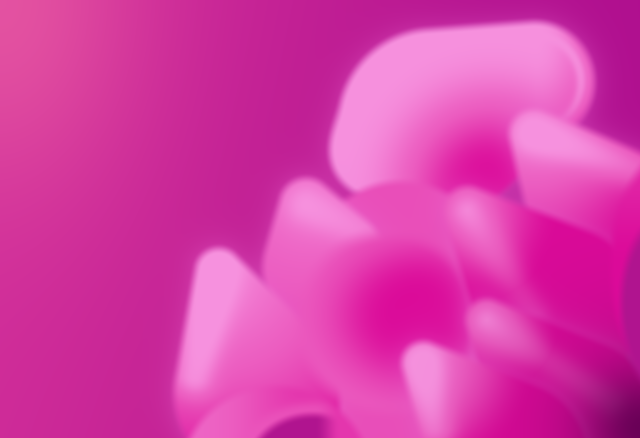
This background is drawn by a WebGL 1 fragment shader. Its source:

```glsl
precision highp float;
// Soft magenta blossom opening from the lower right of a pink-violet backdrop.
// Petals are tapered capsules painted back to front with blurred rims and halos;
// one tone ramp colours them, and rolled petal edges are nested ellipses.
uniform vec2 u_resolution;

const float ASPECT = 1.463;
const float EDGE = 0.013;
const float HALO_WIDTH = 0.026;
const float HALO_STRENGTH = 0.28;
const float RIDGE_WIDTH = 0.045;
const vec3 DEEP = vec3(0.86, 0.04, 0.60);
const vec3 ROSE = vec3(0.92, 0.34, 0.74);
const vec3 LIGHT = vec3(0.965, 0.57, 0.87);
const vec3 HALO = vec3(0.91, 0.42, 0.83);
const vec3 BACK_LEFT = vec3(0.82, 0.18, 0.60);
const vec3 BACK_RIGHT = vec3(0.69, 0.06, 0.56);
const vec3 CORNER_GLOW = vec3(0.89, 0.32, 0.63);
const vec3 HOLLOW = vec3(0.69, 0.08, 0.56);
const vec3 SHADOW = vec3(0.36, 0.0, 0.31);

float bell(float x, float width) {
  x /= width;
  return exp(-x * x);
}

vec3 ramp(float tone) {
  vec3 low = mix(DEEP, ROSE, smoothstep(0.0, 0.55, tone));
  return mix(low, LIGHT, smoothstep(0.4, 1.05, tone));
}

// Hull of two circles.
float taper(vec2 p, vec2 a, float ra, vec2 b, float rb) {
  vec2 axis = b - a;
  float len = length(axis);
  axis /= len;
  p -= a;
  vec2 q = vec2(abs(p.x * axis.y - p.y * axis.x), dot(p, axis));
  float s = (ra - rb) / len;
  float c = sqrt(1.0 - s * s);
  float k = dot(q, vec2(-s, c));
  if (k < 0.0) return length(q) - ra;
  if (k > c * len) return length(q - vec2(0.0, len)) - rb;
  return dot(q, vec2(c, s)) - ra;
}

float ellipse(vec2 p, vec2 center, vec2 radii) {
  return (length((p - center) / radii) - 1.0) * min(radii.x, radii.y);
}

float segment(vec2 p, vec2 a, vec2 b) {
  vec2 ab = b - a;
  return length(p - a - ab * clamp(dot(p - a, ab) / dot(ab, ab), 0.0, 1.0));
}

float smoothUnion(float a, float b, float k) {
  float h = max(k - abs(a - b), 0.0) / k;
  return min(a, b) - h * h * k * 0.25;
}

void paint(inout vec3 col, float d, vec3 fill, float halo) {
  col = mix(col, HALO, halo * exp(-max(d, 0.0) / HALO_WIDTH));
  col = mix(col, fill, 1.0 - smoothstep(-EDGE, EDGE, d));
}

// look: tone at the tip, fade length towards the base, ridge strength.
void petal(inout vec3 col, vec2 p, vec2 tip, float tipR, vec2 base, float baseR,
           vec2 ridgeEnd, vec3 look) {
  float d = taper(p, tip, tipR, base, baseR);
  float tone = look.x - length(p - tip) / look.y;
  tone = max(tone, 0.0) + look.z * bell(segment(p, tip, ridgeEnd), RIDGE_WIDTH);
  paint(col, d, ramp(tone), HALO_STRENGTH);
}

void main() {
  vec2 p = gl_FragCoord.xy / u_resolution * vec2(ASPECT, 1.0);

  // Backdrop
  vec3 col = mix(BACK_LEFT, BACK_RIGHT, smoothstep(-0.2, 1.4, p.x + 0.25 * (0.5 - p.y)));
  col = mix(col, CORNER_GLOW, bell(length((p - vec2(0.0, 1.0)) * vec2(1.0, 0.7)), 0.3));

  // Large upper petal, deepening towards its heart
  float d = taper(p, vec2(0.992, 0.714), 0.219, vec2(1.221, 0.813), 0.137);
  d = smoothUnion(d, length(p - vec2(0.859, 0.656)) - 0.105, 0.03);
  float rightSide = smoothstep(1.22, 1.35, p.x);
  float tone = smoothstep(0.0, 0.36, length(p - vec2(1.126, 0.571)));
  tone += rightSide * (0.3 * bell(d + 0.03, 0.012) - 0.4);
  paint(col, d, ramp(tone), HALO_STRENGTH);

  // Flower body and left petals
  d = taper(p, vec2(0.916, 0.37), 0.215, vec2(0.9, -0.04), 0.215);
  paint(col, d, ramp(0.43), 0.0);
  petal(col, p, vec2(0.70, 0.532), 0.061, vec2(0.744, 0.389), 0.143,
        vec2(0.84, 0.466), vec3(0.75, 0.8, 0.25));
  petal(col, p, vec2(0.50, 0.38), 0.053, vec2(0.588, 0.103), 0.19,
        vec2(0.445, 0.14), vec3(0.9, 0.6, 0.45));

  // Cupped centre
  d = length(p - vec2(0.887, 0.265)) - 0.212;
  tone = 0.5 * smoothstep(0.02, 0.25, length((p - vec2(0.96, 0.28)) * vec2(0.85, 1.0)));
  col = mix(col, ramp(tone), 1.0 - smoothstep(-0.035, 0.015, d));

  // Right petals, back to front
  petal(col, p, vec2(1.221, 0.695), 0.057, vec2(1.412, 0.466), 0.191,
        vec2(1.46, 0.615), vec3(0.82, 0.4, 0.4));
  petal(col, p, vec2(1.069, 0.519), 0.055, vec2(1.279, 0.294), 0.191,
        vec2(1.22, 0.285), vec3(0.62, 0.34, 0.25));
  petal(col, p, vec2(1.113, 0.269), 0.048, vec2(1.317, 0.046), 0.181,
        vec2(1.4, 0.08), vec3(0.55, 0.3, 0.27));
  petal(col, p, vec2(0.968, 0.17), 0.05, vec2(1.164, -0.05), 0.181,
        vec2(0.992, 0.02), vec3(0.8, 0.32, 0.4));

  // Shade gathered in the lower right corner
  float corner = length(p - vec2(1.47, 0.02));
  col = mix(col, SHADOW, 0.25 * bell(corner, 0.3) + 0.65 * bell(corner, 0.13));

  // Rolled edge at the bottom left
  d = ellipse(p, vec2(0.63, -0.097), vec2(0.219, 0.214));
  paint(col, d, ramp(0.3 + 0.3 * smoothstep(0.7, 0.45, p.x)), 0.0);
  d = ellipse(p, vec2(0.716, -0.069), vec2(0.162, 0.134));
  float cut = 1.0 - smoothstep(0.72, 0.78, p.x);
  col = mix(col, ROSE, 0.7 * cut * bell(d, 0.018));
  col = mix(col, HOLLOW, cut * (1.0 - smoothstep(-0.025, 0.0, d)));

  // Rolled edge at the right
  d = ellipse(p, vec2(1.546, 0.389), vec2(0.149, 0.267));
  paint(col, d, mix(DEEP, ROSE, 0.35 * smoothstep(0.4, 0.62, p.y)), 0.0);
  d = ellipse(p, vec2(1.527, 0.303), vec2(0.107, 0.2));
  paint(col, d, HOLLOW, 0.0);

  gl_FragColor = vec4(col, 1.0);
}
```
